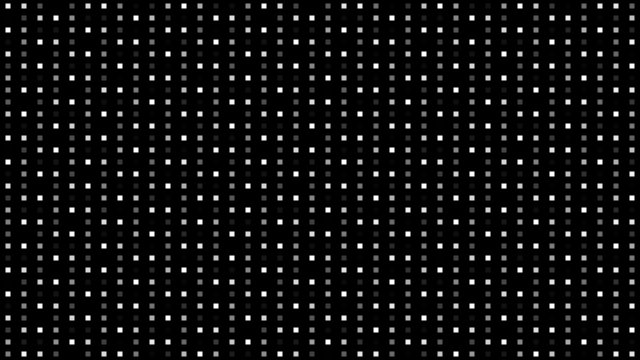
A WebGL 1 fragment shader for this pattern:

```glsl
precision highp float;

uniform vec2 u_resolution;

const vec2 GRID = vec2(40.0, 30.0);           // repeats across and down
const float SQUARE_SIZE = 0.0139;             // side, in canvas heights
const vec2 PHASE_STEP = vec2(1.185, 2.856);   // wave phase added per column and row
const vec3 BACKGROUND = vec3(0.0);
const vec3 SQUARE_COLOR = vec3(1.0);

// Brightness of one cell: a plane wave sampled at the cell index
float cellBrightness(vec2 cell) {
  return 0.5 + 0.5 * sin(dot(cell, PHASE_STEP));
}

// Box-filtered coverage of a centred square
float squareCoverage(vec2 offset, float size, float pixel) {
  vec2 edge = clamp((0.5 * size - abs(offset)) / pixel + 0.5, 0.0, 1.0);
  return edge.x * edge.y;
}

void main() {
  vec2 gridPos = gl_FragCoord.xy / u_resolution * GRID;
  vec2 cell = floor(gridPos);

  // Offset from the cell centre, in canvas heights
  vec2 cellSize = vec2(u_resolution.x / u_resolution.y, 1.0) / GRID;
  vec2 offset = (fract(gridPos) - 0.5) * cellSize;

  float coverage = squareCoverage(offset, SQUARE_SIZE, 1.0 / u_resolution.y);
  vec3 color = mix(BACKGROUND, SQUARE_COLOR, coverage * cellBrightness(cell));
  gl_FragColor = vec4(color, 1.0);
}
```
